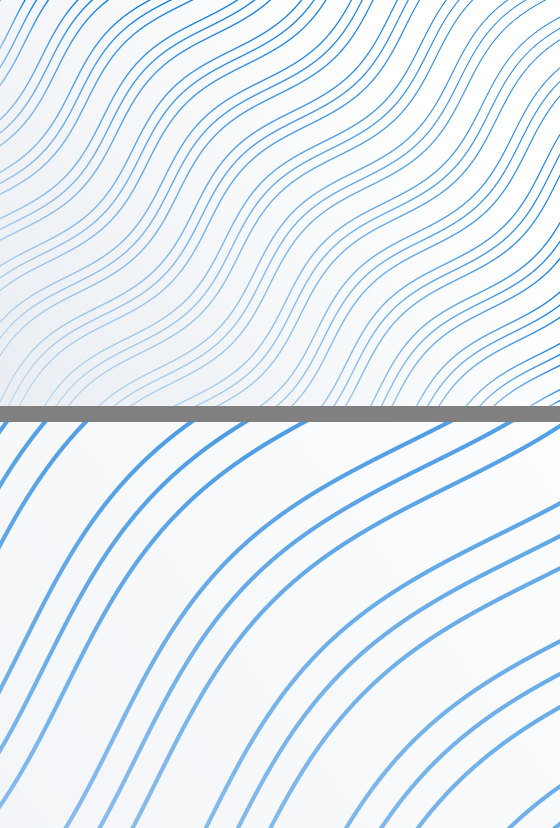
Top, the full canvas; bottom, a detail of the centre.
Give the GLSL for this background, as a Shadertoy shader.

```glsl
// Diagonal bands of three thin blue waves fading over a pale grey to white gradient.

const float WAVE_HEIGHT = 0.0366;
const float WAVE_NUMBER = 9.18;
const float BAND_PERIOD = 0.1063;

// Signed distance to the middle line of the nearest band; p.y runs downwards.
float bandDistance(vec2 p, out float slopeScale) {
    float along = (p.x - p.y) * 0.7071;
    float across = (p.x + p.y) * 0.7071;
    float phase = WAVE_NUMBER * along + 0.25;
    float slope = WAVE_HEIGHT * WAVE_NUMBER * cos(phase);
    slopeScale = inversesqrt(1.0 + slope * slope);
    float offset = across + WAVE_HEIGHT * sin(phase) - 0.0907;
    return (fract(offset / BAND_PERIOD + 0.5) - 0.5) * BAND_PERIOD;
}

// Ink grows from the left and bottom edges towards the top and right edges.
float inkStrength(vec2 uv, float aspect) {
    float fromStart = min(uv.x * aspect, uv.y);
    float toEnd = min((1.0 - uv.x) * aspect, 1.0 - uv.y);
    float progress = fromStart / max(fromStart + toEnd, 0.001);
    float startInk = 0.2 + 0.35 * abs(uv.x - uv.y);
    return mix(startInk, 1.0, progress);
}

void mainImage(out vec4 fragColor, in vec2 fragCoord) {
    vec2 uv = fragCoord / iResolution.xy;
    float aspect = iResolution.x / iResolution.y;
    float pixel = 1.0 / iResolution.y;
    vec2 p = vec2(uv.x * aspect, 1.0 - uv.y);

    // Background gradient, greyest at the lower left
    float light = clamp((uv.x * 0.65 + uv.y * 0.35) / 0.75, 0.0, 1.0);
    vec3 color = mix(vec3(0.915, 0.93, 0.95), vec3(1.0), light);

    // Three parallel lines per band, thinner towards both far corners
    float slopeScale;
    float band = bandDistance(p, slopeScale);
    float line = abs(band - 0.0249 * clamp(round(band / 0.0249), -1.0, 1.0)) * slopeScale;
    float width = mix(0.0034, 0.0023, smoothstep(0.5, 1.3, abs(p.x - p.y)));
    float coverage = clamp((0.5 * width - line) / pixel + 0.5, 0.0, 1.0);

    color = mix(color, vec3(0.07, 0.49, 0.87), coverage * inkStrength(uv, aspect));
    fragColor = vec4(color, 1.0);
}
```
